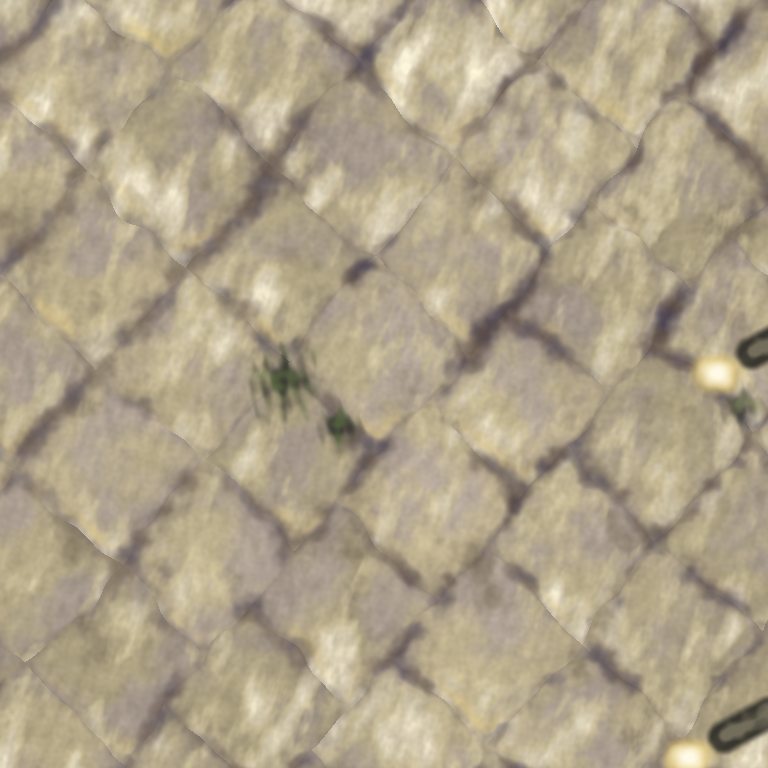
Give the GLSL for this texture, as a three.js fragment shader.

```glsl
// Weathered diamond stone tiles, laid in slanting strips with soft dark joints.
// A skewed, gently warped lattice gives the tiles; gradient noise wears the
// joints and streaks the faces; moss tufts and two metal pegs sit on top.

varying vec2 vUv;

vec2 hash2(vec2 p) {
  vec2 k = vec2(dot(p, vec2(127.1, 311.7)), dot(p, vec2(269.5, 183.3)));
  return fract(sin(k) * 43758.5);
}

// Gradient noise, roughly -0.7 to 0.7
float noise(vec2 p) {
  vec2 i = floor(p), f = fract(p);
  vec2 u = f * f * f * (f * (f * 6.0 - 15.0) + 10.0);
  vec2 e = vec2(0.0, 1.0);
  float a = dot(hash2(i) * 2.0 - 1.0, f);
  float b = dot(hash2(i + e.yx) * 2.0 - 1.0, f - e.yx);
  float c = dot(hash2(i + e.xy) * 2.0 - 1.0, f - e.xy);
  float d = dot(hash2(i + e.yy) * 2.0 - 1.0, f - e.yy);
  return mix(mix(a, b, u.x), mix(c, d, u.x), u.y);
}

float fbm(vec2 p) {
  float sum = 0.0, amp = 0.6;
  for (int i = 0; i < 4; i++) {
    sum += amp * noise(p);
    p = p * 2.03 + 17.3;
    amp *= 0.5;
  }
  return sum;
}

// Ragged clump of blades
float tuft(vec2 p, float size) {
  float blades = noise(vec2(p.x * 80.0 + p.y * 15.0, p.y * 32.0) + 4.0);
  float reach = length(p * vec2(0.9, 1.0)) / size;
  return 1.0 - smoothstep(0.1, 1.1, reach + 0.9 * blades);
}

// Rounded peg with a glinting lower left end
vec3 addPeg(vec3 color, vec2 p) {
  vec2 axis = vec2(0.06, 0.032);
  float d = length(p - axis * clamp(dot(p, axis) / dot(axis, axis), 0.0, 1.0));
  vec3 metal = mix(vec3(0.45, 0.43, 0.36), vec3(0.22, 0.21, 0.18), smoothstep(0.002, 0.017, d + 0.012 * noise(p * 60.0)));
  color = mix(color, metal, 1.0 - smoothstep(0.014, 0.026, d));
  float halo = length((p - vec2(-0.046, -0.027)) * vec2(0.85, 1.1)) + 0.006 * noise(p * 50.0);
  color = mix(color, vec3(0.93, 0.82, 0.48), 0.8 * (1.0 - smoothstep(0.014, 0.036, halo)));
  return mix(color, vec3(1.0, 0.98, 0.9), 1.0 - smoothstep(0.006, 0.025, halo));
}

void main() {
  vec2 uv = vUv;

  // Hand-laid wobble
  vec2 p = uv + 0.026 * vec2(noise(uv * 5.0 + 3.0), noise(uv * 5.0 + 41.0));
  p += 0.018 * vec2(noise(uv * 17.0 + 8.0), noise(uv * 17.0 + 67.0));

  // Skewed lattice; one strip is staggered by half a tile
  float across = (p.x + 0.84 * (1.0 - p.y) - 0.074) / 0.23;
  float strip = floor(across);
  float stagger = 0.5 * (1.0 - step(0.5, abs(strip - 4.0)));
  float along = (1.0 - p.y - 0.95 * p.x) / 0.238 + 0.5 + stagger;
  vec2 tile = vec2(strip, floor(along));
  vec2 f = fract(vec2(across, along));
  vec2 rnd = hash2(tile + 5.0);

  // Distance inward from the rounded tile edge
  vec2 q = abs(f - 0.5) - 0.36;
  float inset = 0.174 * (0.14 - length(max(q, 0.0)) - min(max(q.x, q.y), 0.0));

  // Stone face: warm and grey mottling, a tone per tile
  float mottle = fbm(uv * 9.0 + rnd * 7.0);
  vec3 color = mix(vec3(0.71, 0.66, 0.53), vec3(0.66, 0.61, 0.56), smoothstep(-0.12, 0.2, mottle));
  color *= 0.95 + 0.1 * rnd.x + 0.12 * noise(uv * 4.0 + 53.0);
  float shade = fbm(uv * 12.0 + 29.0);
  color = mix(color, vec3(0.51, 0.46, 0.38), 0.75 * smoothstep(0.05, 0.38, shade));

  // Pale streaks, gathered on lower edges and towards the upper right
  mat2 lean = mat2(0.94, 0.34, -0.34, 0.94);
  vec2 grain = lean * uv;
  float streak = fbm(grain * vec2(21.0, 10.0) + rnd * 9.0);
  float lowerEdge = smoothstep(0.5, 0.95, f.y) * smoothstep(0.0, 0.45, f.x);
  float sunlit = smoothstep(0.65, 1.1, uv.y + 0.2 * uv.x) + 0.6 * smoothstep(0.16, 0.0, uv.y);
  float pale = streak + 0.16 * lowerEdge + 0.2 * sunlit + 0.45 * noise(uv * 6.0 + 12.0);
  color = mix(color, vec3(0.79, 0.74, 0.59), 0.8 * smoothstep(0.04, 0.24, pale));
  color = mix(color, vec3(0.84, 0.80, 0.70), 0.85 * smoothstep(0.18, 0.38, pale));
  color = mix(color, vec3(0.98, 0.95, 0.85), 0.9 * smoothstep(0.34, 0.58, pale));

  // Ochre rim along the lower edges
  float rim = smoothstep(0.002, 0.012, inset) * (1.0 - smoothstep(0.012, 0.032, inset));
  color = mix(color, vec3(0.86, 0.77, 0.52), 0.6 * rim * lowerEdge * smoothstep(-0.1, 0.3, noise(uv * 11.0)));

  // Joints: rising ones are stronger, and the left side is more worn
  float wear = smoothstep(-0.22, 0.28, noise(uv * 8.0 + 21.0) + 0.6 * noise(uv * 22.0));
  float rising = smoothstep(-0.06, 0.06, q.x - q.y);
  float strength = mix(0.22, 1.0, wear) * mix(0.7, 1.0, rising) * mix(0.6, 1.0, smoothstep(0.1, 0.7, uv.x));
  float ragged = inset + 0.014 * noise(uv * 38.0) + 0.006 * noise(uv * 80.0);
  float joint = 1.0 - smoothstep(-0.002, 0.008 + 0.015 * wear, ragged);
  float stain = 1.0 - smoothstep(0.0, 0.042, ragged);
  color = mix(color, vec3(0.49, 0.44, 0.43), 0.55 * stain * strength);
  vec3 jointColor = mix(vec3(0.37, 0.31, 0.28), vec3(0.31, 0.28, 0.33), smoothstep(-0.2, 0.3, noise(uv * 30.0)));
  color = mix(color, jointColor, joint * strength);

  // Fine surface grain
  color *= 1.0 + 0.13 * noise(grain * vec2(75.0, 40.0)) + 0.06 * noise(uv * 130.0);

  // Moss and pegs
  float moss = max(tuft(uv - vec2(0.371, 0.499), 0.044), tuft(uv - vec2(0.443, 0.440), 0.03));
  moss = max(moss, 0.7 * tuft(uv - vec2(0.967, 0.466), 0.028));
  vec3 mossColor = mix(vec3(0.20, 0.20, 0.18), vec3(0.30, 0.36, 0.22), smoothstep(-0.3, 0.3, noise(uv * 60.0)));
  color = mix(color, mossColor, 0.9 * moss);
  color = addPeg(color, uv - vec2(0.979, 0.540));
  color = addPeg(color, uv - vec2(0.942, 0.040));

  gl_FragColor = vec4(color, 1.0);
}
```
